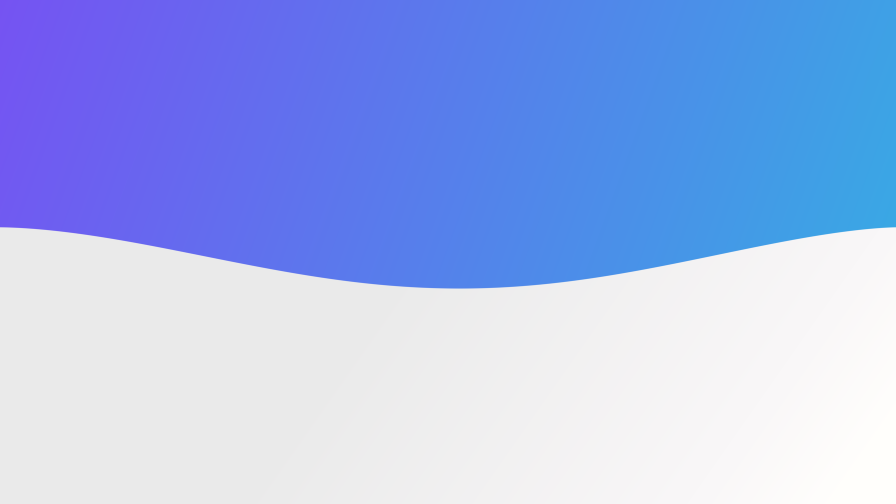
Give the GLSL for this background, as a WebGL 1 fragment shader.

```glsl
precision highp float;
// A violet-to-cyan gradient banner that ends in one broad wave, above a pale panel.
// Each area is a tilted linear gradient; the wave is a cosine dip whose
// two flanks are broadened by different powers.

uniform vec2 u_resolution;

// Layout: x and y run right and down, with the canvas height as 1
const float PI = 3.14159265;
const float ASPECT = 16.0 / 9.0;

// Wave
const float CREST_Y = 0.451;
const float DIP_DEPTH = 0.1215;
const float DIP_X = 0.513;          // share of the width
const float LEFT_BREADTH = 0.85;    // below 1 widens the dip
const float RIGHT_BREADTH = 0.78;

// Banner gradient
const float BANNER_ANGLE = 20.0;
const float BANNER_LENGTH = 1.868;
const vec3 VIOLET = vec3(0.460, 0.325, 0.950);
const vec3 CYAN = vec3(0.220, 0.665, 0.894);

// Panel gradient, with stops measured along its axis
const float PANEL_ANGLE = 35.0;
const float GREY_STOP = 0.97;
const float PEARL_STOP = 1.71;
const float WHITE_STOP = 1.93;
const vec3 GREY = vec3(0.918, 0.918, 0.918);
const vec3 PEARL = vec3(0.976, 0.968, 0.972);
const vec3 WARM_WHITE = vec3(1.0, 0.996, 0.986);

// Distance along an axis tilted downward from the horizontal
float alongAxis(vec2 p, float degreesDown) {
  float a = radians(degreesDown);
  return dot(p, vec2(cos(a), sin(a)));
}

// Depth of the wave edge below the top, for x from 0 to 1
float waveEdge(float x) {
  bool onLeft = x < DIP_X;
  float toDip = onLeft ? x / DIP_X : (1.0 - x) / (1.0 - DIP_X);
  float dip = 0.5 - 0.5 * cos(PI * toDip);
  return CREST_Y + DIP_DEPTH * pow(dip, onLeft ? LEFT_BREADTH : RIGHT_BREADTH);
}

vec3 bannerColor(vec2 p) {
  float t = alongAxis(p, BANNER_ANGLE) / BANNER_LENGTH;
  return mix(VIOLET, CYAN, clamp(t, 0.0, 1.0));
}

vec3 panelColor(vec2 p) {
  float d = alongAxis(p, PANEL_ANGLE);
  float toPearl = clamp((d - GREY_STOP) / (PEARL_STOP - GREY_STOP), 0.0, 1.0);
  float toWhite = clamp((d - PEARL_STOP) / (WHITE_STOP - PEARL_STOP), 0.0, 1.0);
  return mix(mix(GREY, PEARL, toPearl), WARM_WHITE, toWhite);
}

void main() {
  vec2 uv = gl_FragCoord.xy / u_resolution;
  vec2 p = vec2(uv.x * ASPECT, 1.0 - uv.y);

  // Blend across the wave edge over about one pixel
  float softness = 0.7 / u_resolution.y;
  float panel = smoothstep(-softness, softness, p.y - waveEdge(uv.x));

  gl_FragColor = vec4(mix(bannerColor(p), panelColor(p), panel), 1.0);
}
```
